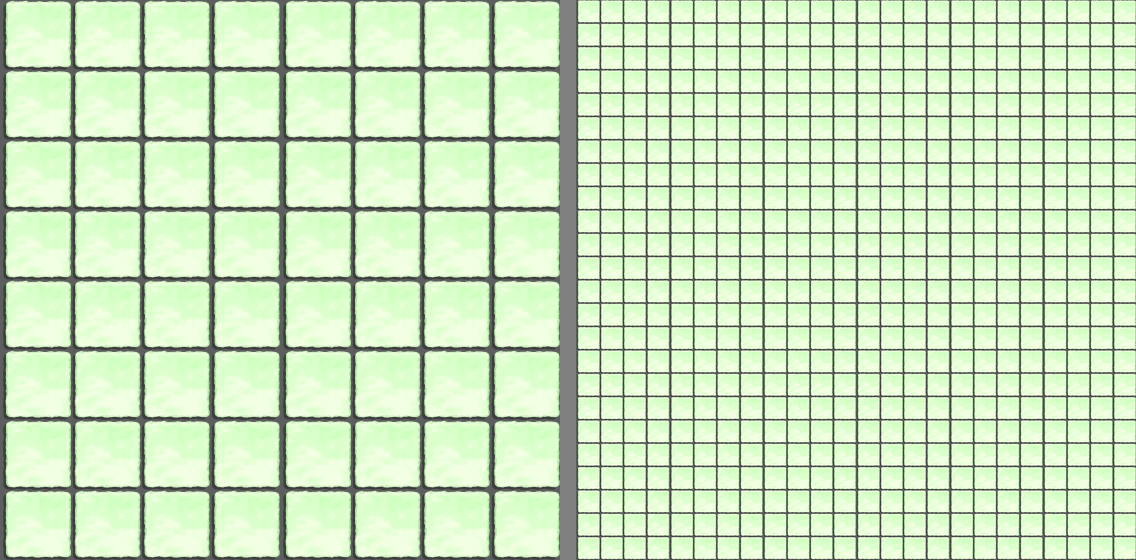
Left: one tile. Right: repeated 3 by 3.
Write a WebGL 2 fragment shader that draws this pattern.

```glsl
#version 300 es
precision highp float;
// Pale green glazed square tiles, eight by eight, in grey grout with a shadow to the lower left.
uniform vec2 u_resolution;
out vec4 fragColor;

vec2 hashGradient(vec2 cell) {
    vec3 h = fract(cell.xyx * vec3(0.1031, 0.1030, 0.0973));
    h += dot(h, h.yzx + 33.33);
    float angle = 6.2832 * fract((h.x + h.y) * h.z);
    return vec2(cos(angle), sin(angle));
}

// Gradient noise, about -0.6 to 0.6, wrapping after one unit of p
float wrapNoise(vec2 p, vec2 period) {
    p *= period;
    vec2 i = floor(p), f = p - i;
    vec2 w = f * f * f * (f * (f * 6.0 - 15.0) + 10.0);
    vec2 e = vec2(0.0, 1.0);
    float a = dot(hashGradient(mod(i, period)), f);
    float b = dot(hashGradient(mod(i + e.yx, period)), f - e.yx);
    float c = dot(hashGradient(mod(i + e.xy, period)), f - e.xy);
    float d = dot(hashGradient(mod(i + e.yy, period)), f - e.yy);
    return mix(mix(a, b, w.x), mix(c, d, w.x), w.y);
}

float roundedBox(vec2 p, vec2 halfSize, float radius) {
    vec2 q = abs(p) - halfSize + radius;
    return length(max(q, 0.0)) + min(max(q.x, q.y), 0.0) - radius;
}

// Rounded square with a slightly chipped outline
float tileDistance(vec2 p) {
    float chips = 0.016 * wrapNoise(p + 0.5, vec2(11.0)) + 0.008 * wrapNoise(p + 0.5, vec2(23.0));
    return roundedBox(p, vec2(0.462, 0.468), 0.055) + chips;
}

float blob(vec2 p, vec2 center, vec2 size) {
    vec2 q = (p - center) / size;
    return exp(-dot(q, q));
}

vec3 glaze(vec2 p, float d) {
    // Cloudy wash: greener at the upper right, creamier toward the bottom
    vec2 s = p + 0.5;
    float tone = 0.40 - 0.35 * p.y
        + 0.55 * wrapNoise(s, vec2(4.0, 5.0))
        + 0.40 * wrapNoise(s + 0.37, vec2(7.0, 11.0))
        + 0.20 * wrapNoise(s + 0.61, vec2(15.0, 21.0))
        + 0.50 * blob(p, vec2(0.17, -0.24), vec2(0.20, 0.13))
        + 0.25 * blob(p, vec2(-0.20, -0.07), vec2(0.16, 0.10))
        - 0.50 * blob(p, vec2(0.16, 0.27), vec2(0.22, 0.13));
    vec3 color = mix(vec3(0.86, 1.0, 0.80), vec3(0.95, 1.0, 0.89), smoothstep(0.20, 0.85, tone));
    color = mix(color, vec3(0.79, 1.0, 0.73), 0.8 * smoothstep(0.22, -0.25, tone));

    // Bright bevel along the top and bottom
    float rough = wrapNoise(s + 0.13, vec2(9.0));
    float bevel = smoothstep(-0.065, -0.025, d + 0.03 * rough) * smoothstep(0.36, 0.43, abs(p.y));
    color = mix(color, vec3(0.96, 1.0, 0.90), 0.75 * bevel);

    // Broken green rim, strongest on the sides
    float side = smoothstep(0.38, 0.45, abs(p.x));
    float rim = smoothstep(-0.034, -0.006, d + 0.03 * wrapNoise(s + 0.29, vec2(13.0)));
    color = mix(color, vec3(0.67, 0.89, 0.62), rim * mix(0.45, 0.90, side));
    return color;
}

void main() {
    vec2 uv = gl_FragCoord.xy / u_resolution;
    vec2 grid = uv * 8.0 - vec2(0.017, 0.0);
    vec2 p = fract(grid) - 0.5;
    float pixel = 8.0 / min(u_resolution.x, u_resolution.y);

    // Column spacing varies slightly, repeating every four columns
    float column = mod(floor(grid.x), 4.0);
    p -= vec2(0.030 - 0.0105 * min(column, 2.0), 0.010);

    // Grout, then shadow, then tile
    vec3 color = vec3(0.365, 0.367, 0.367);
    float shadow = tileDistance(p + vec2(0.036, 0.034));
    color = mix(color, vec3(0.24), smoothstep(0.6, -0.6, shadow / pixel));
    float tile = tileDistance(p);
    color = mix(color, glaze(p, tile), smoothstep(0.7, -0.7, tile / pixel));
    fragColor = vec4(color, 1.0);
}
```
